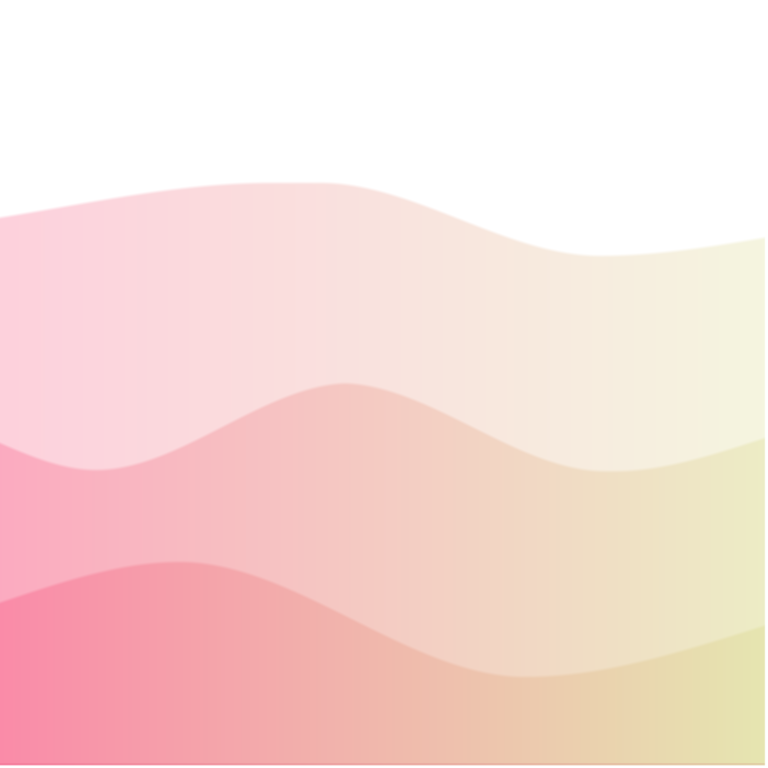
This background is drawn by a WebGL 2 fragment shader. Its source:

```glsl
#version 300 es
precision highp float;

uniform vec2 u_resolution;
out vec4 fragColor;

// Wave crests as sums of smooth rises and falls, in canvas heights
float backWave(float x) {
    return 0.698 + 0.0638 * smoothstep(-0.195, 0.352, x)
                 - 0.095 * smoothstep(0.417, 0.781, x)
                 + 0.052 * smoothstep(0.781, 1.237, x);
}

float middleWave(float x) {
    return 0.466 - 0.078 * smoothstep(-0.143, 0.125, x)
                 + 0.113 * smoothstep(0.125, 0.456, x)
                 - 0.1146 * smoothstep(0.443, 0.788, x)
                 + 0.0794 * smoothstep(0.80, 1.17, x);
}

float frontWave(float x) {
    return 0.1667 + 0.1016 * smoothstep(-0.221, 0.234, x)
                  - 0.1497 * smoothstep(0.234, 0.684, x)
                  + 0.1237 * smoothstep(0.684, 1.276, x);
}

// Soft coverage of the area below a crest
float below(float crest, float y) {
    float soft = max(0.003, 0.7 / u_resolution.y);
    return 1.0 - smoothstep(-soft, soft, y - crest);
}

void main() {
    vec2 uv = gl_FragCoord.xy / u_resolution;
    vec2 pixel = 1.0 / u_resolution;

    // Rose to pale lime, shared by every layer
    vec3 tint = mix(vec3(0.98, 0.545, 0.66), vec3(0.90, 0.90, 0.69), uv.x);

    // Each nearer wave deepens the tint
    float depth = 0.4 * below(backWave(uv.x), uv.y);
    depth = mix(depth, 0.73, below(middleWave(uv.x), uv.y));
    depth = mix(depth, 1.0, below(frontWave(uv.x), uv.y));
    vec3 color = mix(vec3(1.0), tint, depth);

    // Darker hairline along the foot
    float foot = 1.0 - smoothstep(0.006, 0.006 + pixel.y, uv.y);
    color *= 1.0 - foot * vec3(0.02, 0.09, 0.06);

    // Thin white margin at the right and bottom
    float inside = smoothstep(0.0035 - pixel.y, 0.0035 + pixel.y, uv.y)
                 * (1.0 - smoothstep(0.996 - pixel.x, 0.996 + pixel.x, uv.x));
    fragColor = vec4(mix(vec3(1.0), color, inside), 1.0);
}
```
